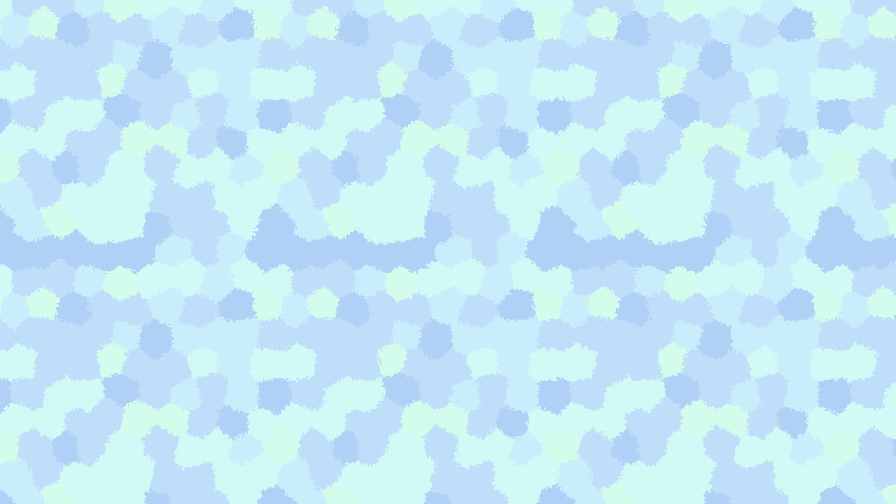
Write a Shadertoy shader that draws this pattern.

```glsl
// Tiled pastel mosaic of staggered cells in blue, aqua and mint with grainy edges.

const float TAU = 6.2831853;
const float TILES_PER_HEIGHT = 1.8;
const float GRAINS_PER_HEIGHT = 288.0;
const vec2 CELLS = vec2(9.0, 10.0);   // cells across and down one tile

float hash(vec2 p, float seed) {
    vec3 q = fract(vec3(p.xyx) * 0.1031 + seed * 0.137);
    q += dot(q, q.yzx + 33.33);
    return fract((q.x + q.y) * q.z);
}

vec2 hash2(vec2 p, float seed) {
    return vec2(hash(p, seed), hash(p, seed + 1.0));
}

// Interpolated noise in -1..1, used as fine grain
vec2 grainNoise(vec2 p, float seed) {
    vec2 id = floor(p), f = fract(p);
    vec2 low = mix(hash2(id, seed), hash2(id + vec2(1, 0), seed), f.x);
    vec2 high = mix(hash2(id + vec2(0, 1), seed), hash2(id + vec2(1, 1), seed), f.x);
    return 2.0 * mix(low, high, f.y) - 1.0;
}

// Five tones from periwinkle to mint, split by area share
vec3 palette(float tone) {
    vec3 color = vec3(0.69, 0.815, 0.965);
    color = mix(color, vec3(0.745, 0.87, 0.975), step(0.17, tone));
    color = mix(color, vec3(0.79, 0.93, 0.98), step(0.41, tone));
    color = mix(color, vec3(0.82, 0.98, 0.97), step(0.64, tone));
    return mix(color, vec3(0.83, 0.99, 0.925), step(0.87, tone));
}

// Random tone, gently grouped by a wave that repeats with the tile
float cellTone(vec2 id, float seed, float grouping) {
    vec2 wave = cos(2.0 * TAU * id / CELLS);
    return hash(id, seed) + grouping * wave.x * wave.y;
}

// Staggered cellular noise; weights blend the tones softly at cell borders
vec3 mosaic(vec2 q, float jitter, float sharpness) {
    vec4 sum = vec4(0.0);
    float middleRow = floor(q.y + 0.5);
    for (int j = -2; j <= 2; j++) {
        float row = middleRow + float(j);
        float stagger = 0.5 * mod(row, 2.0);
        float middleColumn = floor(q.x - stagger + 0.5);
        for (int i = -1; i <= 1; i++) {
            vec2 cell = vec2(middleColumn + float(i), row);
            vec2 id = mod(cell, CELLS);
            vec2 site = cell + vec2(stagger, 0.0) + jitter * (hash2(id, 3.0) - 0.5);
            vec2 offset = (q - site) * vec2(1.0, CELLS.x / CELLS.y);
            float weight = exp(-sharpness * dot(offset, offset));
            sum += weight * vec4(palette(cellTone(id, 7.0, 0.18)), 1.0);
        }
    }
    return sum.rgb / sum.a;
}

void mainImage(out vec4 fragColor, in vec2 fragCoord) {
    vec2 p = fragCoord / iResolution.y;
    vec2 tile = vec2(p.x, 1.0 - p.y) * TILES_PER_HEIGHT;

    // Grain scatters the lookup, which roughens only the borders
    vec2 grain = grainNoise(p * GRAINS_PER_HEIGHT - 0.5, 11.0);
    vec3 color = mosaic(tile * CELLS + 0.1 * grain, 0.45, 50.0);
    fragColor = vec4(color, 1.0);
}
```
